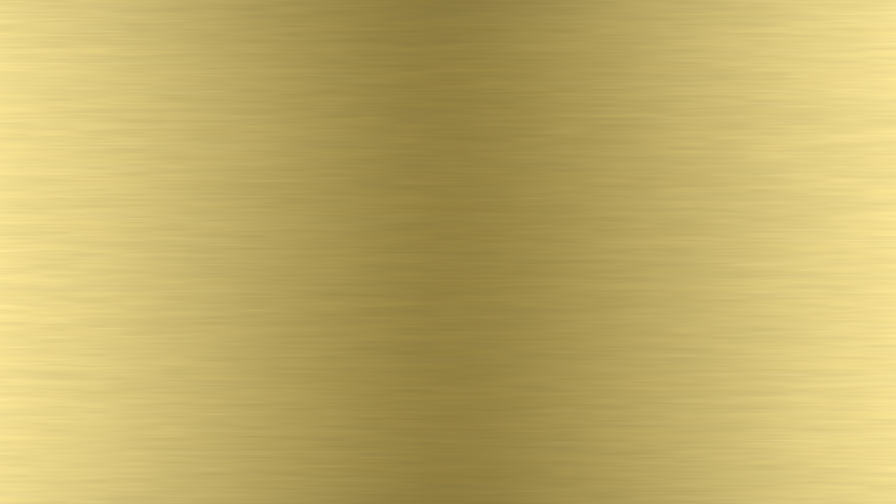
A Shadertoy shader for this texture:

```glsl
float hash(vec2 p) {
    vec3 q = fract(vec3(p.xyx) * 0.1031);
    q += dot(q, q.yzx + 33.33);
    return fract((q.x + q.y) * q.z);
}

float valueNoise(vec2 p) {
    vec2 cell = floor(p), f = fract(p);
    f = f * f * (3.0 - 2.0 * f);
    float low = mix(hash(cell), hash(cell + vec2(1.0, 0.0)), f.x);
    float high = mix(hash(cell + vec2(0.0, 1.0)), hash(cell + vec2(1.0, 1.0)), f.x);
    return mix(low, high, f.y);
}

// Thin horizontal scratches of mixed length, centred on zero
float brushing(vec2 uv) {
    float sum = 0.0, weight = 0.24;
    vec2 frequency = vec2(7.0, 84.0);
    for (int i = 0; i < 3; i++) {
        sum += weight * (valueNoise(uv * frequency + float(i) * 17.3) - 0.5);
        frequency *= vec2(1.8, 1.85);
        weight *= 1.5;
    }
    // Short strands break up the long ones
    sum += 0.3 * (valueNoise(uv * vec2(46.0, 270.0) + 71.0) - 0.5);
    return sum;
}

void mainImage(out vec4 fragColor, in vec2 fragCoord) {
    vec2 uv = fragCoord / iResolution.xy;

    // Broad sheen: wide dark central band, bright sides with a soft shoulder
    float axis = 0.5 - 0.02 * smoothstep(0.65, 1.0, uv.y);
    float side = 2.0 * (uv.x - axis);
    float sheen = sqrt(side * side + 0.02);
    sheen -= 0.05 * smoothstep(0.75, 1.05, sheen);
    vec3 brass = mix(vec3(0.517, 0.447, 0.208), vec3(0.97, 0.889, 0.583), sheen);

    // Soft shade along the upper and lower edges
    float rim = pow(abs(2.0 * uv.y - 1.0), 5.0);
    brass *= 1.006 - 0.05 * rim * (1.0 - 0.5 * sheen);

    // Brushed grain, with a faint warm and cool drift between strands
    float tint = valueNoise(uv * vec2(8.0, 170.0) + 91.0) - 0.5;
    brass *= 1.0 + 0.073 * brushing(uv);
    brass += vec3(0.004, 0.0, -0.012) * tint;

    // Sparse bright hairlines
    float hairline = smoothstep(0.86, 1.0, valueNoise(uv * vec2(8.0, 270.0) + 43.0));
    brass += vec3(0.025, 0.025, 0.032) * hairline * (0.3 + 0.7 * sheen);

    fragColor = vec4(clamp(brass, 0.0, 1.0), 1.0);
}
```
